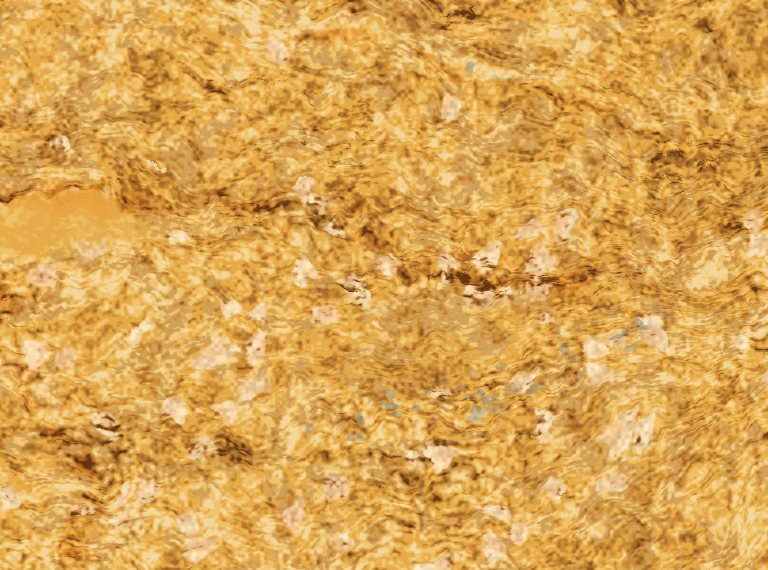
Write a Shadertoy shader that draws this texture.

```glsl
// Polished golden granite: fibrous ochre grain, rusty seams, pale crystals and nodules.

float hash(vec2 p) {
    vec3 q = fract(p.xyx * 0.1031);
    q += dot(q, q.yzx + 33.33);
    return fract((q.x + q.y) * q.z);
}

float noise(vec2 p) {
    vec2 i = floor(p), f = fract(p);
    f = f * f * (3.0 - 2.0 * f);
    return mix(mix(hash(i), hash(i + vec2(1, 0)), f.x),
               mix(hash(i + vec2(0, 1)), hash(i + vec2(1, 1)), f.x), f.y);
}

// Layered noise, rescaled to roughly zero mean and unit spread
float fbm(vec2 p) {
    float sum = 0.0, amp = 0.5;
    for (int i = 0; i < 4; i++) {
        sum += amp * (noise(p) - 0.5);
        p = mat2(1.6, 1.2, -1.2, 1.6) * p + 17.3;
        amp *= 0.5;
    }
    return sum / 0.12;
}

// Scattered blobs: x = distance to the nearest centre, y = its random id
vec2 blobs(vec2 p) {
    vec2 cell = floor(p), best = vec2(9.0, 0.0);
    for (int y = -1; y <= 1; y++)
    for (int x = -1; x <= 1; x++) {
        vec2 c = cell + vec2(x, y);
        float id = hash(c + 41.7);
        vec2 d = c + 0.15 + 0.7 * vec2(hash(c), hash(c + 91.3)) - p;
        d.y *= 0.9 + 0.5 * id;
        float dist = length(d);
        if (dist < best.x) best = vec2(dist, id);
    }
    return best;
}

float band(float offset, float width) {
    return exp(-offset * offset / (width * width));
}

vec3 stoneRamp(float tone, float greyness) {
    vec3 body = mix(vec3(0.90, 0.67, 0.28), vec3(0.82, 0.63, 0.35), greyness);
    vec3 c = mix(vec3(0.40, 0.22, 0.07), vec3(0.67, 0.44, 0.18), smoothstep(-3.2, -1.7, tone));
    c = mix(c, vec3(0.80, 0.55, 0.20), smoothstep(-1.8, -0.9, tone));
    c = mix(c, body, smoothstep(-0.9, -0.1, tone));
    c = mix(c, vec3(0.94, 0.76, 0.41), smoothstep(0.3, 1.1, tone));
    return mix(c, vec3(0.95, 0.84, 0.62), smoothstep(1.2, 2.2, tone));
}

void mainImage(out vec4 fragColor, in vec2 fragCoord) {
    vec2 uv = fragCoord / iResolution.y;
    vec2 p = uv + 0.014 * vec2(fbm(uv * 6.0), fbm(uv * 6.0 + 50.0))
                + 0.003 * vec2(fbm(uv * 34.0), fbm(uv * 34.0 + 80.0));

    // Grain direction: falling gently above, sagging like a bowl below
    float sag = 0.3 * (p.x - 0.4) * (p.x - 0.4);
    vec2 flow = vec2(p.x, p.y + mix(-sag, 0.13 * p.x, smoothstep(0.2, 0.85, p.y)));

    // Large structures
    float seamY = 0.64 - 0.13 * smoothstep(0.4, 0.98, p.x) + 0.09 * smoothstep(1.0, 1.4, p.x);
    float seam = band(p.y - seamY, 0.03);
    float upperOffset = p.y - 1.0 + 0.27 * (p.x - 0.38);
    float upperReach = smoothstep(0.3, 0.45, p.x) * (1.0 - smoothstep(1.1, 1.25, p.x));
    float leftSeam = band(p.x - 0.15 + 0.13 * smoothstep(0.1, 0.5, p.y), 0.022)
                   * (1.0 - smoothstep(0.45, 0.56, p.y));
    float spur = band(p.x - 0.44, 0.012) * band(p.y - 0.38, 0.08);
    float nodeBand = band(p.y - 0.23 - 0.35 * (p.x - 0.6), 0.055)
                   * smoothstep(0.48, 0.6, p.x) * (1.0 - smoothstep(1.1, 1.25, p.x));
    float lens = 1.0 - smoothstep(0.7, 1.1, length((mat2(0.95, -0.3, 0.3, 0.95) * (p - vec2(0.71, 0.39))) / vec2(0.27, 0.085)));
    float clay = 1.0 - smoothstep(0.6, 1.1, length((p - vec2(0.1, 0.595)) / vec2(0.2, 0.05)));
    float rustPatch = 1.0 - smoothstep(0.4, 1.3, length((p - vec2(0.43, 0.2)) / vec2(0.055, 0.04)));
    float lower = 1.0 - smoothstep(-0.03, 0.05, p.y - seamY);

    // Fine grain
    float fibre = (noise(flow * vec2(75, 190)) - 0.5) / 0.21;
    float grit = (noise(uv * 150.0 + 7.0) - 0.5) / 0.21;
    float broad = fbm(flow * vec2(4, 9) + 3.0);
    float tone = 0.5 * fibre + 0.45 * grit + 0.55 * fbm(p * 42.0) + 0.38 * broad + 0.1;

    // Rounded nodules with brown gaps
    float nodular = clamp(lower * smoothstep(-0.4, 1.0, fbm(p * 5.0 + 23.0)) + nodeBand, 0.0, 1.0) * (1.0 - lens);
    vec2 nodule = blobs(p * 42.0);
    tone += nodular * (0.45 - nodule.x) * 4.0;

    // Seams and their pale flanks
    float rustNoise = smoothstep(-0.8, 1.2, fbm(flow * vec2(14, 34) + 9.0));
    tone += 1.0 * upperReach * band(upperOffset, 0.016);
    float rust = 0.8 * seam + leftSeam + 1.3 * spur + 0.7 * upperReach * band(upperOffset + 0.02, 0.012);
    tone -= 1.7 * rust * rustNoise + 2.2 * rustPatch;

    // Thin dark threads drawn along the grain
    float thread = 1.0 - smoothstep(0.0, 0.16, abs(fbm(flow * vec2(9, 30))));
    float threadMask = clamp(smoothstep(0.2, 1.6, fbm(flow * vec2(5, 8) + 61.0)) + seam + leftSeam, 0.0, 1.0);
    tone -= 1.5 * thread * threadMask * (1.0 - lens);

    // Calm areas keep little contrast
    tone = mix(tone, tone * 0.8 - 0.1, lens);
    tone = mix(tone, 0.3 + 0.25 * tone, clay);
    float greyness = smoothstep(-0.2, 0.9, fbm(p * 24.0 + 37.0) + 0.4 * lens) * (1.0 - clay);
    vec3 color = stoneRamp(tone, greyness);
    color = mix(color, color * vec3(1.0, 0.84, 0.55), 0.6 * clamp(rust, 0.0, 1.0) * rustNoise);

    // Pale pink crystals, gathered in a few clusters
    float cluster = band(length((p - vec2(0.97, 0.57)) / vec2(0.09, 0.08)), 1.0);
    vec2 crystal = blobs(p * 17.0 + 5.0);
    float chance = 0.04 + 0.17 * lower + 0.75 * cluster + 0.25 * band(p.y - seamY, 0.07);
    float radius = 0.28 + 0.2 * hash(vec2(crystal.y * 97.0, 3.0)) + 0.1 * cluster;
    float chosen = step(crystal.y, chance) * (1.0 - lens) * (1.0 - clay);
    float face = chosen * (1.0 - smoothstep(radius - 0.1, radius + 0.04, crystal.x + 0.04 * fbm(p * 60.0)));
    vec3 pink = mix(vec3(0.93, 0.76, 0.58), vec3(0.97, 0.89, 0.76), smoothstep(-1.2, 1.2, fbm(p * 30.0 + 70.0)));
    color = mix(color, pink + 0.035 * grit, 0.8 * face * smoothstep(-2.2, -0.6, tone));

    // Smoky grey grains in the nodule band and the upper vein
    float smoky = step(0.72, nodule.y) * (1.0 - smoothstep(0.3, 0.5, nodule.x));
    smoky *= max(nodeBand, band(upperOffset, 0.012) * band(p.x - 0.84, 0.1));
    color = mix(color, vec3(0.64, 0.58, 0.47) + 0.04 * grit, 0.8 * smoky);

    fragColor = vec4(clamp(color, 0.0, 1.0), 1.0);
}
```
